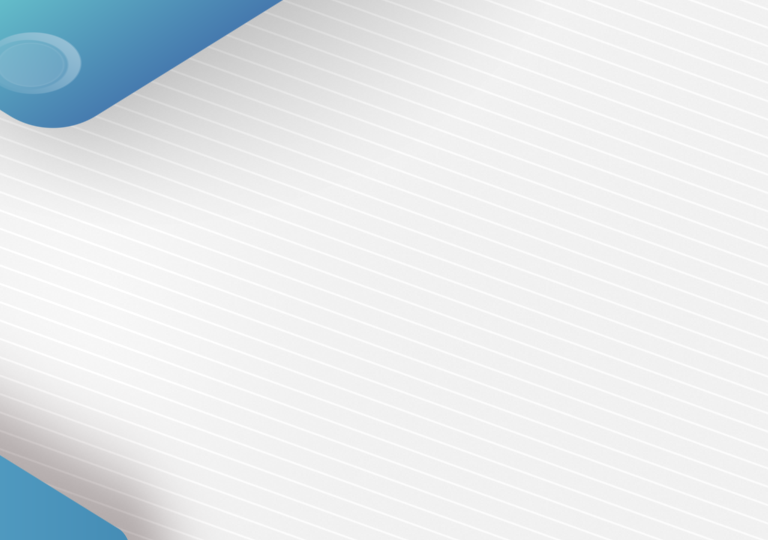
This background is drawn by a Shadertoy shader. Its source:

```glsl
// Pale striped backdrop with two blue rounded panels at the left corners.
// Panels are distance functions that also drive their soft shadows;
// a bubble of layered ellipses sits on the upper panel.

#define PANEL_SLOPE 0.62
#define CORNER_RADIUS 0.153
#define STRIPE_SLOPE 0.36
#define STRIPE_PERIOD 0.034
#define STRIPE_WIDTH 0.002
#define STRIPE_GAIN 0.042
#define UPPER_SHADE 0.165
#define LOWER_SHADE 0.26
#define LOWER_SPREAD 0.105
#define GRAIN 0.006

const vec3 PAPER = vec3(0.945);
const vec3 TEAL = vec3(0.39, 0.74, 0.79);
const vec3 BLUE = vec3(0.27, 0.47, 0.68);
const vec3 SKY = vec3(0.31, 0.60, 0.75);
const vec3 BUBBLE_LIGHT = vec3(0.68, 0.80, 0.87);

float hash(vec2 p) {
    vec3 q = fract(p.xyx * 0.1031);
    q += dot(q, q.yzx + 33.33);
    return fract((q.x + q.y) * q.z);
}

// Antialiased coverage of a signed distance
float cover(float d, float aa) {
    return 1.0 - smoothstep(-aa, aa, d);
}

float ellipse(vec2 p, vec2 radii) {
    return (length(p / radii) - 1.0) * radii.y;
}

// Upward opening wedge with a rounded tip
float upperPanel(vec2 p) {
    vec2 along = normalize(vec2(1.0, PANEL_SLOPE));
    vec2 tip = vec2(0.098, 0.736 + CORNER_RADIUS / along.x);
    vec2 q = vec2(abs(p.x - tip.x), p.y - tip.y);
    float side = dot(q, vec2(along.y, -along.x));
    return (dot(q, along) < 0.0 ? length(q) : side) - CORNER_RADIUS;
}

// Sloping top edge meeting a vertical edge in a rounded corner
float lowerPanel(vec2 p) {
    const float radius = 0.02;
    float top = dot(p - vec2(0.0, 0.157), normalize(vec2(PANEL_SLOPE, 1.0)));
    vec2 edges = vec2(top, p.x - 0.24) + radius;
    return min(max(edges.x, edges.y), 0.0) + length(max(edges, 0.0)) - radius;
}

vec3 backdrop(vec2 p, float upper, float lower, float aa) {
    // Broad highlight left of centre
    vec2 glow = p - vec2(0.15, 0.42);
    vec3 color = PAPER + 0.022 * exp(-dot(glow, glow) / 0.08);

    // Upper shadow fades from the panel to a faint circular rim
    float rim = 0.898 - length(p - vec2(0.259, 1.481));
    float reach = max(upper, 0.0);
    float fade = max(rim, 0.0) / (reach + max(rim, 0.0) + 0.0001);
    float weight = mix(0.6, 1.0, smoothstep(0.0, 0.27, p.x));
    color -= UPPER_SHADE * weight * pow(fade, 1.5);
    color -= 0.005 * smoothstep(-aa, aa, rim);

    // Warm shadow around the lower panel
    float spread = max(lower, 0.0) / LOWER_SPREAD;
    color -= LOWER_SHADE * vec3(0.92, 1.03, 1.03) * exp(-spread * spread);

    // Slanted fine stripes
    float phase = (p.y + STRIPE_SLOPE * p.x - 0.7805) / STRIPE_PERIOD;
    float offset = abs(fract(phase + 0.5) - 0.5) * STRIPE_PERIOD;
    color += STRIPE_GAIN * (1.0 - smoothstep(0.0, STRIPE_WIDTH + aa, offset));
    return color + GRAIN * (hash(floor(p * 360.0)) - 0.5);
}

vec3 addBubble(vec3 color, vec2 p, float aa) {
    vec2 q = p - vec2(0.061, 0.883);
    float lit = clamp(0.5 + q.x * 4.0 + q.y * 5.0, 0.0, 1.0);
    float outer = ellipse(q, vec2(0.089, 0.057));
    float groove = ellipse(q + vec2(0.009, 0.003), vec2(0.074, 0.046));
    float lens = ellipse(q + vec2(0.004, 0.003), vec2(0.061, 0.040));
    vec3 base = color;
    color = mix(color, BUBBLE_LIGHT, cover(outer, aa) * mix(0.15, 0.75, lit));
    color = mix(color, mix(base, BUBBLE_LIGHT, 0.25), cover(groove, aa));
    float lensGlow = mix(0.42, 0.25, lit);
    color = mix(color, mix(base, BUBBLE_LIGHT, lensGlow), cover(lens, aa));
    return mix(color, BUBBLE_LIGHT, 0.18 * cover(abs(lens) - 0.001, aa));
}

void mainImage(out vec4 fragColor, in vec2 fragCoord) {
    vec2 p = fragCoord / iResolution.y;
    float aa = 1.0 / iResolution.y;
    float upper = upperPanel(p);
    float lower = lowerPanel(p);
    vec3 color = backdrop(p, upper, lower, aa);

    // Panel fills
    float shift = clamp((0.85 * p.x + 1.3 * (1.0 - p.y)) / 0.45, 0.0, 1.0);
    vec3 upperFill = addBubble(mix(TEAL, BLUE, shift), p, aa);
    vec3 lowerFill = mix(SKY, vec3(0.27, 0.55, 0.71), clamp(p.x / 0.24, 0.0, 1.0));
    color = mix(color, upperFill, cover(upper, aa));
    color = mix(color, lowerFill, cover(lower, aa));
    fragColor = vec4(clamp(color, 0.0, 1.0), 1.0);
}
```
